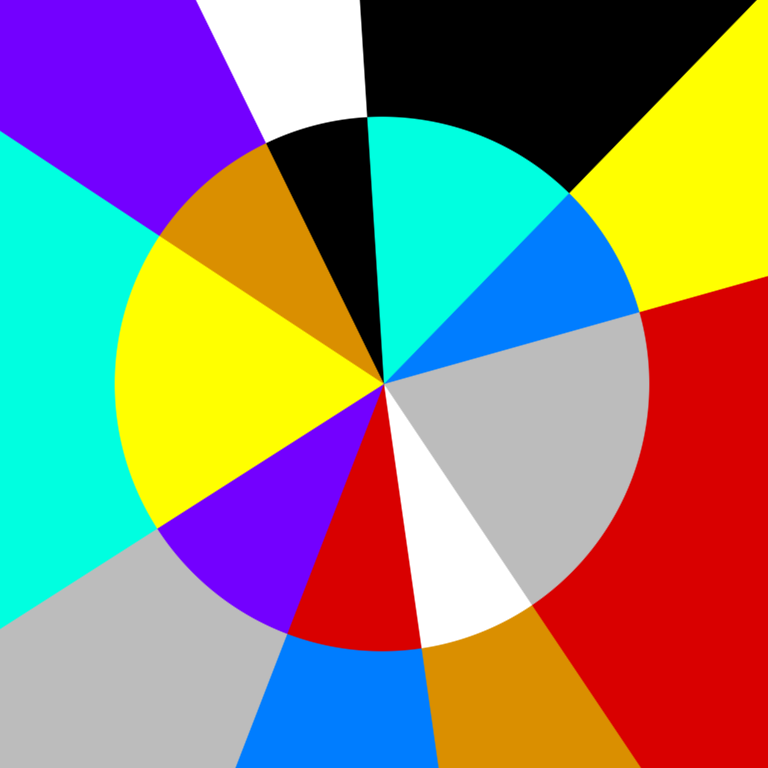
A three.js fragment shader for this background:

```glsl
// Nine flat colour wedges fan out from the centre, and a disc swaps their colours.
// Each wedge is the overlap of two half-planes; its soft coverage weights its colour,
// and the inner and outer fans are blended by the distance to the disc's edge.

#define HUB vec2(0.5, 0.5)
#define DISC_CENTRE vec2(0.4974, 0.5)
#define DISC_RADIUS 0.348
#define EDGE_WIDTH 0.002
#define WEDGES 9

varying vec2 vUv;

const vec3 BLACK  = vec3(0.0);
const vec3 WHITE  = vec3(1.0);
const vec3 GREY   = vec3(0.737);
const vec3 RED    = vec3(0.85, 0.0, 0.0);
const vec3 ORANGE = vec3(0.855, 0.56, 0.0);
const vec3 YELLOW = vec3(1.0, 1.0, 0.0);
const vec3 CYAN   = vec3(0.0, 1.0, 0.88);
const vec3 BLUE   = vec3(0.0, 0.49, 1.0);
const vec3 VIOLET = vec3(0.45, 0.0, 1.0);

// Soft step across an edge: 0 outside, 1 inside
float coverage(float signedDistance) {
  return clamp(signedDistance / EDGE_WIDTH + 0.5, 0.0, 1.0);
}

// Distance to the ray's line, positive on its counter-clockwise side
float sideOfRay(vec2 p, float degrees) {
  float a = radians(degrees);
  return cos(a) * p.y - sin(a) * p.x;
}

void main() {
  // Spoke angles in degrees, counter-clockwise from the right
  float spoke[WEDGES + 1];
  spoke[0] = 15.7;  spoke[1] = 45.85; spoke[2] = 93.6;
  spoke[3] = 116.1; spoke[4] = 146.6; spoke[5] = 212.55;
  spoke[6] = 248.85; spoke[7] = 278.1; spoke[8] = 303.8;
  spoke[9] = spoke[0] + 360.0;

  // Wedge colours inside and outside the disc
  vec3 inner[WEDGES];
  inner[0] = BLUE;   inner[1] = CYAN;   inner[2] = BLACK;
  inner[3] = ORANGE; inner[4] = YELLOW; inner[5] = VIOLET;
  inner[6] = RED;    inner[7] = WHITE;  inner[8] = GREY;

  vec3 outer[WEDGES];
  outer[0] = YELLOW; outer[1] = BLACK;  outer[2] = WHITE;
  outer[3] = VIOLET; outer[4] = CYAN;   outer[5] = GREY;
  outer[6] = BLUE;   outer[7] = ORANGE; outer[8] = RED;

  vec2 p = vUv - HUB;
  float disc = coverage(DISC_RADIUS - distance(vUv, DISC_CENTRE));

  // Sum the wedges by coverage
  vec3 colour = vec3(0.0);
  float total = 0.0;
  for (int i = 0; i < WEDGES; i++) {
    float inside = min(sideOfRay(p, spoke[i]), -sideOfRay(p, spoke[i + 1]));
    float weight = coverage(inside);
    colour += weight * mix(outer[i], inner[i], disc);
    total += weight;
  }

  gl_FragColor = vec4(colour / max(total, 0.001), 1.0);
}
```
